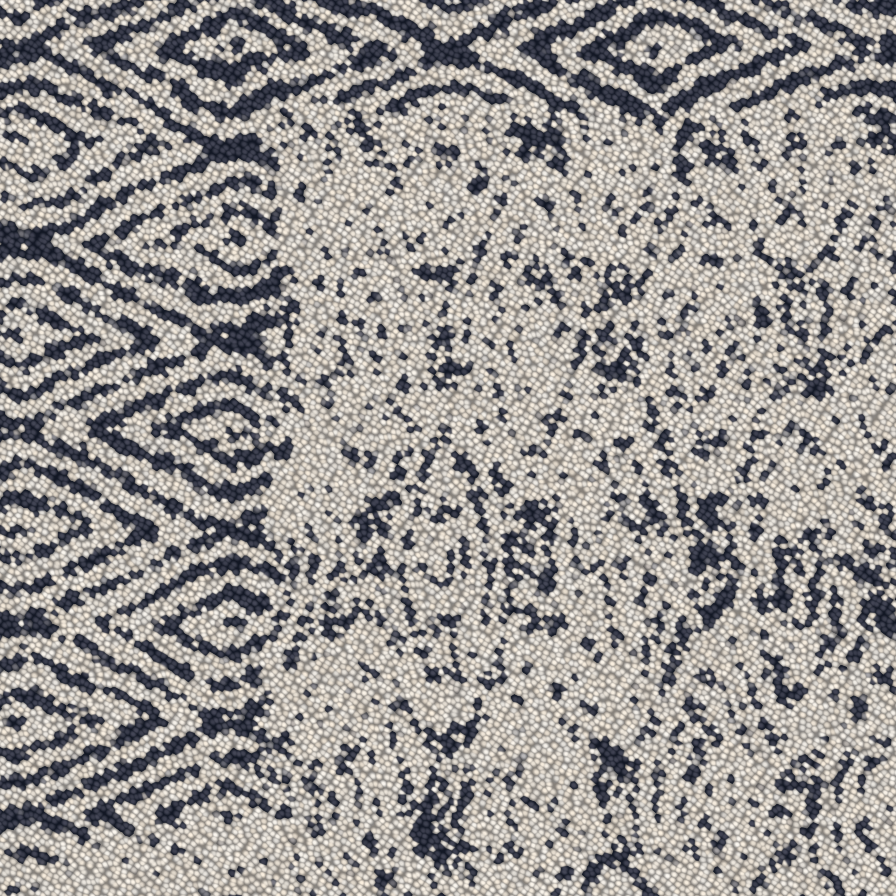
This texture is drawn by a WebGL 1 fragment shader. Its source:

```glsl
precision highp float;
// Looped wool carpet in cream and navy: wide nested diamonds along the left and
// top, tall worn lozenges in the main field. Each yarn loop is a jittered cell
// that takes one colour, chosen by pattern ink plus clumped random speckle.
uniform vec2 u_resolution;

const vec3 CREAM = vec3(0.93, 0.915, 0.89);
const vec3 CREAM_SHADOW = vec3(0.53, 0.52, 0.51);
const vec3 NAVY = vec3(0.25, 0.26, 0.32);
const vec3 NAVY_SHADOW = vec3(0.07, 0.09, 0.14);
const vec2 LOOPS = vec2(135.0, 162.0);
const float TAU = 6.28318;

float hash(vec2 p) {
  vec3 q = fract(vec3(p.xyx) * 0.1031);
  q += dot(q, q.yzx + 33.33);
  return fract((q.x + q.y) * q.z);
}

float noise(vec2 p) {
  vec2 i = floor(p), f = fract(p);
  f = f * f * (3.0 - 2.0 * f);
  float low = mix(hash(i), hash(i + vec2(1.0, 0.0)), f.x);
  float high = mix(hash(i + vec2(0.0, 1.0)), hash(i + 1.0), f.x);
  return mix(low, high, f.y);
}

// Folded diagonal coordinates of a staggered diamond lattice: 0 centre, 1 edge
vec2 diamondFold(vec2 p, vec2 halfSize) {
  vec2 q = p / halfSize;
  return abs(mod(vec2(q.x + q.y, q.x - q.y) + 1.0, 2.0) - 1.0);
}

// Nested outlines; a low power rounds the diamonds
float nestedRings(vec2 fold, float power, float count) {
  float d = pow(pow(fold.x, power) + pow(fold.y, power), 1.0 / power);
  return 0.5 + 0.5 * cos(TAU * count * d);
}

float spot(vec2 p, vec2 centre, vec2 size) {
  vec2 q = (p - centre) / size;
  return exp(-dot(q, q));
}

// Sharp wide diamonds, heavier along the top and bare at the lower left
float wideInk(vec2 p, float top) {
  vec2 fold = diamondFold(p - vec2(0.26, 0.73), vec2(0.237, 0.1065));
  float ink = nestedRings(fold, 12.0, 3.0) - 0.71 + 0.08 * top;
  ink += 0.22 * spot(p, vec2(0.29, 0.55), vec2(0.035, 0.6));
  return ink - 0.5 * (1.0 - smoothstep(0.03, 0.1, p.y + 0.18 * (0.2 - p.x)));
}

// Faded tall lozenges with dark knots where their tips meet
float tallInk(vec2 p) {
  vec2 fold = diamondFold(p - vec2(0.4, 0.63), vec2(0.0975, 0.2625));
  float ink = 0.6 * nestedRings(fold, 3.0, 3.0) - 0.7;
  ink += 0.5 * smoothstep(0.55, 0.95, min(fold.x, fold.y));
  ink += 0.25 * (1.0 - smoothstep(0.05, 0.25, max(fold.x, fold.y)));
  ink += 0.24 * spot(p, vec2(0.95, 0.36), vec2(0.17, 0.07));
  ink += 0.1 * spot(p, vec2(0.55, 0.38), vec2(0.3, 0.07));
  return ink - 0.14 * spot(p, vec2(0.4, 0.8), vec2(0.12, 0.07));
}

// Share of navy in the loop centred at p
float navyAmount(vec2 p, vec2 id) {
  vec2 sway = vec2(noise(p * 14.0), noise(p * 14.0 + 40.0)) - 0.5;
  vec2 w = p + 0.018 * sway;
  float left = 1.0 - smoothstep(0.28, 0.33, w.x);
  float top = smoothstep(0.86, 0.89, w.y);
  float wide = max(left, top);
  float ink = mix(tallInk(w), wideInk(w, top), wide);
  float clump = noise(p * 75.0 + 9.0) - 0.5;
  float speck = hash(id + 71.0) - 0.5;
  float patchy = noise(p * 9.0 + 23.0) - 0.5;
  ink += clump * mix(1.0, 0.7, wide) + speck * mix(0.8, 0.6, wide) + 0.2 * patchy;
  return smoothstep(-0.07, 0.07, ink);
}

// Blend the nearest loops so that their borders stay smooth
vec3 carpet(vec2 p) {
  mat2 turn = mat2(0.82, 0.57, -0.57, 0.82);
  vec2 g = (turn * p) * LOOPS + 200.0;
  vec2 base = floor(g);
  vec3 total = vec3(0.0);
  float weightSum = 0.0;
  for (int j = -1; j <= 1; j++) {
    for (int i = -1; i <= 1; i++) {
      vec2 id = base + vec2(float(i), float(j));
      vec2 jitter = vec2(hash(id), hash(id + 17.0)) - 0.5;
      vec2 centre = id + 0.5 + 0.65 * jitter;
      vec2 home = ((centre - 200.0) / LOOPS) * turn;
      float d = length(g - centre);
      float light = 1.0 - smoothstep(0.12, 0.78, d);
      light *= 0.85 + 0.3 * hash(id + 31.0);
      vec3 pale = mix(CREAM_SHADOW, CREAM, light);
      pale *= mix(vec3(1.0), vec3(1.0, 0.97, 0.93), hash(id + 53.0));
      vec3 dark = mix(NAVY_SHADOW, NAVY, light);
      float weight = exp(-11.0 * d * d);
      total += weight * mix(pale, dark, navyAmount(home, id));
      weightSum += weight;
    }
  }
  return total / weightSum;
}

void main() {
  gl_FragColor = vec4(carpet(gl_FragCoord.xy / u_resolution), 1.0);
}
```
